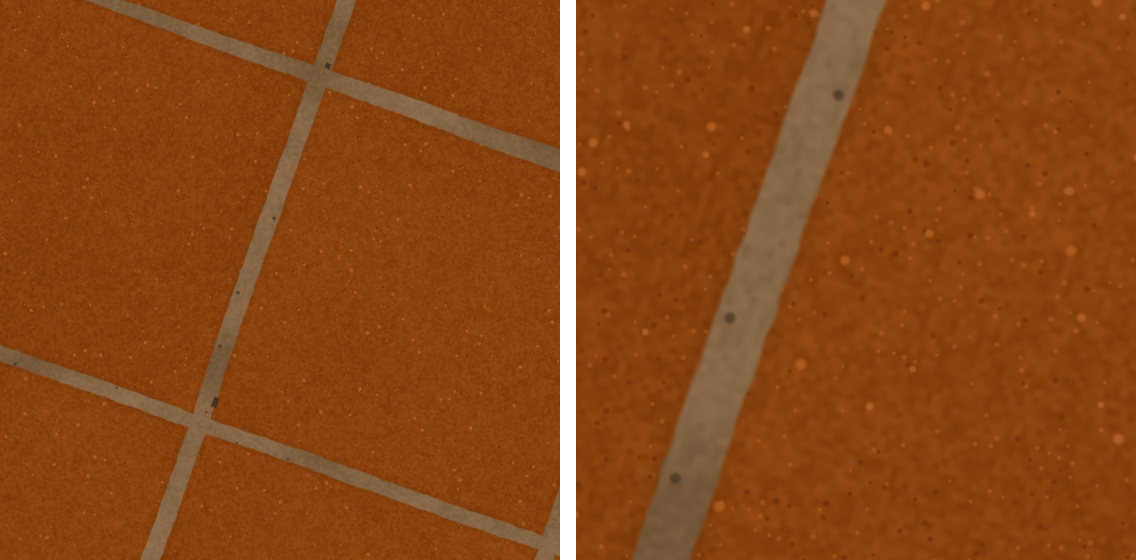
Left, the full canvas; right, a detail of the centre.
Write a three.js fragment shader that draws this texture.

```glsl
varying vec2 vUv;

const vec2 CROSSING = vec2(0.354, 0.245);
const vec2 TILE_SIZE = vec2(0.664, 0.655);
const float TILT = 0.337;
const float EDGE_SOFTNESS = 0.0022;

const vec3 CLAY_DARK = vec3(0.52, 0.24, 0.04);
const vec3 CLAY_LIGHT = vec3(0.56, 0.27, 0.06);
const vec3 CLAY_FLECK = vec3(0.72, 0.39, 0.15);
const vec3 CLAY_PIT = vec3(0.40, 0.17, 0.03);
const vec3 GROUT_DARK = vec3(0.45, 0.34, 0.22);
const vec3 GROUT_LIGHT = vec3(0.56, 0.43, 0.30);
const vec3 CHIP_COLOR = vec3(0.23, 0.17, 0.11);

float hash(vec2 p) {
  vec3 q = fract(p.xyx * 0.1031);
  q += dot(q, q.yzx + 33.33);
  return fract((q.x + q.y) * q.z);
}

float valueNoise(vec2 p) {
  vec2 cell = floor(p);
  vec2 f = fract(p);
  f = f * f * (3.0 - 2.0 * f);
  float low = mix(hash(cell), hash(cell + vec2(1.0, 0.0)), f.x);
  float high = mix(hash(cell + vec2(0.0, 1.0)), hash(cell + vec2(1.0, 1.0)), f.x);
  return mix(low, high, f.y);
}

float fbm(vec2 p) {
  float sum = 0.0;
  float weight = 0.5;
  for (int i = 0; i < 4; i++) {
    sum += weight * valueNoise(p);
    p = p * 2.03 + 17.3;
    weight *= 0.5;
  }
  return sum / 0.9375;
}

vec2 rotate(vec2 p, float angle) {
  float c = cos(angle);
  float s = sin(angle);
  return vec2(c * p.x - s * p.y, s * p.x + c * p.y);
}

// Soft round specks, at most one in each cell
float specks(vec2 p, float frequency, float density, float seed) {
  vec2 cell = floor(p * frequency);
  vec2 key = cell + seed;
  vec2 center = 0.3 + 0.4 * vec2(hash(key + 3.7), hash(key + 9.1));
  float radius = mix(0.16, 0.30, hash(key + 21.4));
  float dist = length(fract(p * frequency) - center);
  float present = step(1.0 - density, hash(key));
  return present * (1.0 - smoothstep(radius * 0.3, radius, dist));
}

float band(float dist, float halfWidth, float softness) {
  return 1.0 - smoothstep(halfWidth - softness, halfWidth + softness, dist);
}

float chip(vec2 p, vec2 halfSize) {
  vec2 d = abs(p) - halfSize;
  return band(length(max(d, 0.0)) + min(max(d.x, d.y), 0.0), 0.0, 0.002);
}

vec3 clayColor(vec2 p, vec2 tileId) {
  float grain = valueNoise(p * 230.0) - 0.5;
  float mottling = valueNoise(p * 85.0 + 31.0) - 0.5;
  float clouds = fbm(p * 5.0 + tileId * 7.0) - 0.5;
  float tone = 0.42 + 1.7 * grain + 0.7 * mottling + 0.9 * clouds;
  tone += 0.3 * (hash(tileId + 40.0) - 0.5);
  vec3 color = mix(CLAY_DARK, CLAY_LIGHT, tone);
  color = mix(color, CLAY_PIT, 0.55 * specks(p, 105.0, 0.12, 70.0));
  color = mix(color, CLAY_FLECK, 0.45 * specks(p, 120.0, 0.16, 10.0));
  return mix(color, CLAY_FLECK, 0.75 * specks(p, 62.0, 0.07, 50.0));
}

vec3 groutColor(vec2 p) {
  float stain = fbm(p * 9.0 + 4.0) - 0.5;
  float grit = valueNoise(p * 210.0) - 0.5;
  vec3 color = mix(GROUT_DARK, GROUT_LIGHT, 0.5 + 1.6 * stain + 0.5 * grit);
  return mix(color, CHIP_COLOR, 0.6 * specks(p, 60.0, 0.05, 90.0));
}

void main() {
  // Tilted square grid, with distances to the nearest joints
  vec2 p = rotate(vUv - CROSSING, TILT);
  vec2 nearest = floor(p / TILE_SIZE + 0.5);
  vec2 local = p - nearest * TILE_SIZE;
  float ragged = 0.0022 * (valueNoise(p * 75.0) - 0.5);
  vec2 wobble = vec2(valueNoise(p * 6.0), valueNoise(p * 6.0 + 50.0)) - 0.5;
  vec2 dist = abs(local + 0.004 * wobble) + ragged;

  // Upper joints widen toward the right
  float rowWidth = 0.027 + nearest.y * (0.004 + 0.018 * p.x);
  vec2 halfWidth = 0.5 * vec2(0.033, rowWidth);
  float grout = max(band(dist.x, halfWidth.x, EDGE_SOFTNESS),
                    band(dist.y, halfWidth.y, EDGE_SOFTNESS));

  // Dim tile rims beside the grout
  vec2 rim = dist - halfWidth;
  float shade = 1.0 - 0.06 * (1.0 - smoothstep(0.0, 0.014, min(rim.x, rim.y)));
  vec3 color = clayColor(p, floor(p / TILE_SIZE)) * shade;
  color = mix(color, groutColor(p), grout);

  // Small dark chip beside each crossing
  vec2 chipOffset = vec2(0.016, 0.044) - nearest.y * vec2(0.008, 0.021);
  vec2 chipSize = vec2(0.005, 0.009 - 0.004 * nearest.y);
  color = mix(color, CHIP_COLOR, 0.85 * chip(local - chipOffset + ragged, chipSize));

  gl_FragColor = vec4(color, 1.0);
}
```
